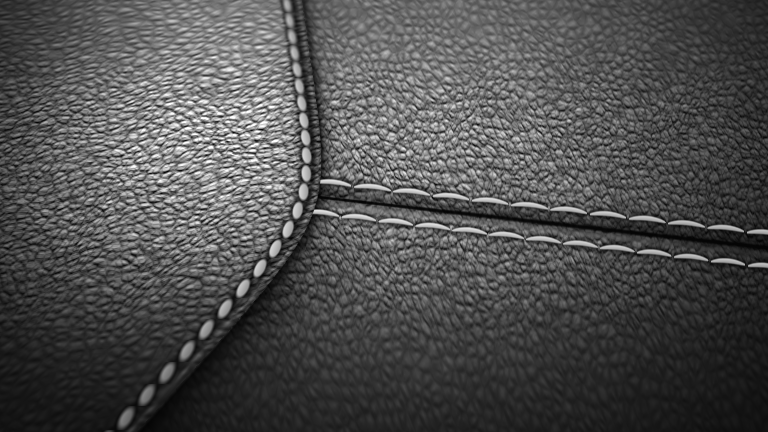
A WebGL 2 fragment shader for this texture:

```glsl
#version 300 es
precision highp float;
// Dark grained leather: a curved stitched fold meeting a double-stitched groove.
uniform vec2 u_resolution;
out vec4 fragColor;

vec2 hash2(vec2 c) {
    return fract(sin(vec2(dot(c, vec2(127.1, 311.7)), dot(c, vec2(269.5, 183.3)))) * 43758.5);
}

// Cellular noise: rounded pebbles with creases at the cell borders
float pebbles(vec2 p, float softness) {
    vec2 cell = floor(p), f = fract(p);
    float near = 8.0, second = 8.0;
    for (int j = -1; j <= 1; j++)
    for (int i = -1; i <= 1; i++) {
        vec2 o = vec2(i, j);
        float d = length(o + 0.05 + 0.9 * hash2(cell + o) - f);
        second = min(second, max(near, d));
        near = min(near, d);
    }
    return smoothstep(-0.1, softness, second - near) * (1.0 - 0.5 * near);
}

// Three sizes of pebble on a gently warped skin
float grain(vec2 p, vec2 scale, float softness, float blur) {
    p += 0.006 * sin(p.yx * 23.0 + 2.0 * sin(p * 13.0));
    return 0.5 * pebbles(p * scale, softness)
         + 0.28 * (1.0 - blur) * pebbles(p * scale * 1.8 + 7.0, softness)
         + 0.3 * pebbles(p * scale * 0.55 + 3.0, 1.0) + 0.1 * blur;
}

// Curved stitch line, x as a function of y, and its slope
float seamX(float y) {
    return 0.814 - 0.15 * y - 0.0636 * log(1.0 + exp((0.52 - y) / 0.06));
}
float seamSlope(float y) {
    return -0.15 + 1.06 / (1.0 + exp((y - 0.52) / 0.06));
}

// Arched thread row: x is the distance to the thread, y the height across it
vec2 threadRow(vec2 p, vec2 start, float slope, float pitch) {
    float u = (p.x - start.x) / pitch;
    float a = u - max(round(u), 0.0);
    float v = p.y - start.y - slope * (p.x - start.x) - 0.002 + 0.026 * a * a - 0.002 * a;
    float w = 0.0055 * sqrt(max(0.0, 1.0 - a * a / 0.24));
    return vec2(abs(v) - w + 0.02 * smoothstep(0.46, 0.5, abs(a)), v / 0.006);
}

// Paint a thread with a soft shadow beneath
float paintThread(float shade, vec2 thread, float light, float soft) {
    shade *= 1.0 - 0.55 * smoothstep(0.012, 0.0, thread.x);
    float lit = light * (0.88 + 0.16 * clamp(thread.y, -1.0, 1.0));
    return mix(shade, lit, smoothstep(soft, -soft, thread.x));
}

void main() {
    vec2 p = gl_FragCoord.xy / u_resolution.y;
    float aa = 0.8 / u_resolution.y;
    float blur = smoothstep(0.12, 0.48, abs(p.y - 0.55));
    float slope = seamSlope(p.y);
    float across = (p.x - seamX(p.y)) / sqrt(1.0 + slope * slope);
    float foldEdge = 0.034 + 0.006 * smoothstep(0.6, 0.2, p.y);
    float right = smoothstep(-aa, aa + 0.006 * blur, across - foldEdge);

    // Leather relief lit from above, larger in front and fading out of focus
    bool onLeft = across < foldEdge;
    vec2 scale = onLeft ? vec2(32.0, 60.0) : vec2(52.0, 38.0);
    vec2 skin = vec2(p.x, (p.y + 0.5 * p.y * p.y) / 1.5);
    skin += onLeft ? vec2(0.0, -0.2 * p.x) : vec2(0.18 * p.y, 0.0);
    float softness = mix(0.5, 1.0, blur);
    float h = grain(skin, scale, softness, blur);
    float slopeLit = h - grain(skin + vec2(0.001, 0.006), scale, softness, blur);
    float patches = sin(p.x * 19.0 + 2.0 * sin(p.y * 13.0)) * sin(p.y * 23.0 + 2.0 * sin(p.x * 11.0));
    float relief = 0.58 + 0.72 * h + 0.85 * slopeLit + 0.05 * patches;
    relief = mix(relief, 0.97, 0.4 * blur);

    // Broad light on each panel
    vec2 ql = (p - vec2(0.57, 0.8)) * vec2(2.0, 2.1);
    vec2 qm = (p - vec2(0.25, 0.5)) * vec2(2.8, 3.4);
    vec2 qr = (p - vec2(0.93, 0.74)) * vec2(1.25, 1.6);
    float leftLight = 0.07 + 0.58 * exp(-dot(ql, ql)) + 0.14 * exp(-dot(qm, qm));
    float rightLight = 0.03 + 0.53 * exp(-dot(qr, qr));

    // Left panel rolls over into the fold strip
    float strip = smoothstep(0.004, 0.016, across);
    float stripLight = 0.22 + 0.14 * exp(-pow((across - 0.027) / 0.006, 2.0));
    stripLight *= mix(0.5, 1.0, smoothstep(0.0, 0.35, p.y));
    float leftShade = mix(leftLight, stripLight, strip) * relief;
    leftShade *= 1.0 - 0.45 * exp(-pow(across / 0.014, 2.0));

    // Right panel: groove, bevels, and the shadow cast by the fold
    float groove = p.y - 0.542 + 0.113 * (p.x - 0.752);
    float bevel = exp(-pow((groove + 0.016) / 0.009, 2.0));
    float rightShade = rightLight * mix(relief, 0.95, 0.5 * bevel);
    rightShade *= 1.0 - 0.45 * smoothstep(0.036, 0.0, abs(groove - 0.006));
    rightShade += 0.06 * bevel * rightLight / 0.4;
    float cut = mix(0.005, 0.0085, smoothstep(0.8, 1.2, p.x));
    rightShade *= 1.0 - 0.88 * smoothstep(cut, 0.001, abs(groove));
    float shadowWidth = mix(0.05, 0.014, smoothstep(0.25, 0.6, p.y));
    rightShade *= 1.0 - 0.88 * exp(-max(across - foldEdge, 0.0) / shadowWidth);

    // Two rows of thread along the groove
    float threadLight = mix(0.92, 0.78, smoothstep(0.9, 1.78, p.x));
    rightShade = paintThread(rightShade, threadRow(p, vec2(0.771, 0.577), -0.116, 0.0909), threadLight, aa * 1.4);
    rightShade = paintThread(rightShade, threadRow(p, vec2(0.745, 0.507), -0.12, 0.0855), threadLight, aa * 1.4);
    float shade = mix(leftShade, rightShade, right);

    // Plump stitches following the curved seam, larger towards the bottom
    float t = 1.0 - p.y;
    float n = 27.5 * t - 4.6 * t * t - 0.3;
    float density = 27.5 - 9.2 * t;
    float centreY = p.y + (n - round(n)) / density;
    vec2 d = p - vec2(seamX(centreY), centreY);
    d.x -= (0.6 * seamSlope(centreY) - 0.1) * d.y;
    vec2 size = vec2(0.0085 + 0.006 * t, 0.45 / density);
    float oval = (length(d / size) - 1.0) * size.x;
    float stitchLight = mix(0.83, 0.58, smoothstep(0.45, 0.0, p.y)) - 0.08 * blur;
    shade = paintThread(shade, vec2(oval, -d.x / size.x), stitchLight, aa * 1.4 + 0.004 * blur);

    fragColor = vec4(vec3(clamp(shade, 0.02, 1.0)), 1.0);
}
```
